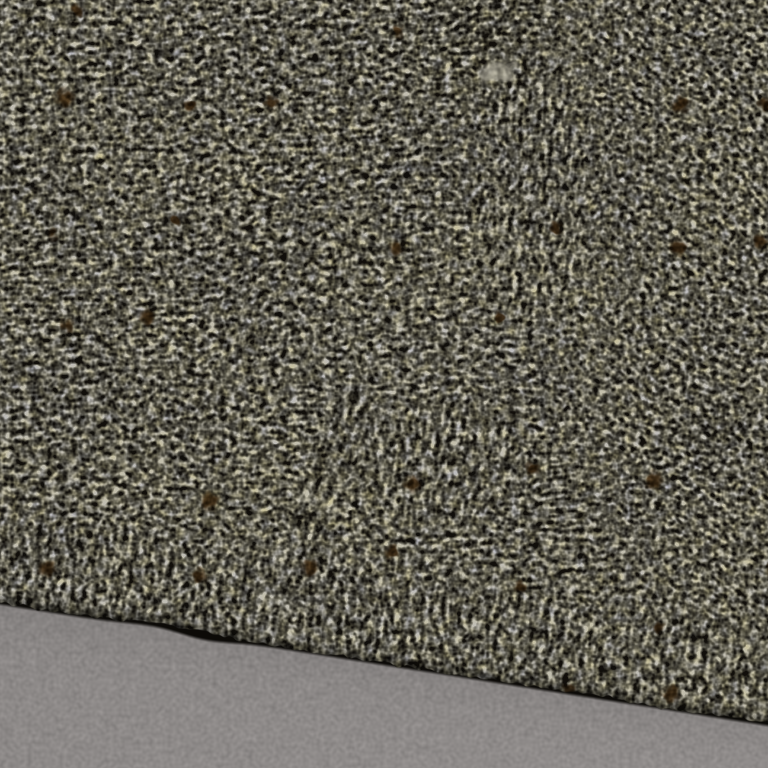
Write a WebGL 2 fragment shader that draws this texture.

```glsl
#version 300 es
precision highp float;

uniform vec2 u_resolution;
out vec4 fragColor;

const vec3 SOOT = vec3(0.065, 0.055, 0.04);
const vec3 WOOL = vec3(0.345, 0.335, 0.285);
const vec3 STRAW = vec3(0.71, 0.695, 0.63);
const vec3 RUST = vec3(0.17, 0.105, 0.03);
const vec3 FLOOR = vec3(0.56, 0.545, 0.54);

// Integer hash, 0 to 1
float hash(vec2 cell, uint seed) {
  uvec2 k = uvec2(ivec2(cell));
  uint h = k.x * 1597334677u ^ k.y * 3812015801u ^ seed * 2654435769u;
  h = (h ^ (h >> 16)) * 2246822519u;
  h = (h ^ (h >> 13)) * 3266489917u;
  return float((h ^ (h >> 16)) >> 8) / 16777216.0;
}

float slope(vec2 cell, vec2 offset, uint seed) {
  vec2 gradient = 2.0 * vec2(hash(cell, seed), hash(cell, seed + 500u)) - 1.0;
  return dot(gradient, offset);
}

// Gradient noise centred on zero
float noise(vec2 p, uint seed) {
  vec2 i = floor(p), f = fract(p), e = vec2(1, 0);
  vec2 w = f * f * f * (f * (f * 6.0 - 15.0) + 10.0);
  float low = mix(slope(i, f, seed), slope(i + e, f - e, seed), w.x);
  float high = mix(slope(i + e.yx, f - e.yx, seed), slope(i + 1.0, f - 1.0, seed), w.x);
  return mix(low, high, w.y);
}

// Noise drawn out along one direction
float fibre(vec2 p, float angle, float density, float stretch, uint seed) {
  vec2 along = vec2(cos(angle), sin(angle));
  vec2 q = vec2(dot(p, along) / stretch, dot(p, vec2(-along.y, along.x)));
  return noise(q * density, seed);
}

float segment(vec2 p, vec2 a, vec2 b) {
  vec2 d = b - a;
  return length(p - a - d * clamp(dot(p - a, d) / dot(d, d), 0.0, 1.0));
}

float blob(vec2 p, vec2 centre, vec2 radius) {
  vec2 d = (p - centre) / radius;
  return exp(-dot(d, d));
}

// Lower border of the cloth
float hemHeight(float x) {
  return 0.216 - 0.158 * x + 0.005 * blob(vec2(x, 0.0), vec2(0.22, 0.0), vec2(0.06, 1.0));
}

// Scattered burrs on a jittered grid
float burrs(vec2 p, float spacing, uint seed) {
  float cover = 0.0;
  vec2 home = floor(p / spacing);
  float ragged = 0.008 * noise(p * 110.0, seed + 3u);
  for (int y = -1; y <= 1; y++) {
    for (int x = -1; x <= 1; x++) {
      vec2 cell = home + vec2(x, y);
      vec2 jitter = vec2(hash(cell, seed), hash(cell, seed + 1u));
      vec2 centre = (cell + 0.15 + 0.7 * jitter) * spacing;
      float radius = mix(0.008, 0.015, hash(cell, seed + 2u));
      float spot = 1.0 - smoothstep(0.3, 1.1, (length(p - centre) + ragged) / radius);
      cover = max(cover, spot * step(0.25, hash(cell, seed + 4u)));
    }
  }
  return cover;
}

// Brushed nap, centred on zero
float nap(vec2 p, float height) {
  float wander = noise(p * 5.0, 3u);
  vec2 bent = p + 0.02 * vec2(noise(p * 4.0, 4u), wander);
  float level = fibre(bent, 0.04, 145.0, 2.0, 11u);
  float falling = fibre(bent, -0.5, 145.0, 1.5, 12u);
  float upright = fibre(bent, 1.45, 135.0, 2.4, 13u);
  float slant = fibre(p, 1.17, 120.0, 3.5, 14u);

  float column = blob(p, vec2(0.69, 0.76), vec2(0.10, 0.19));
  float fan = blob(p, vec2(0.57, 0.40), vec2(0.12, 0.09));
  float fringe = 1.0 - smoothstep(0.04, 0.17, height + 0.06 * wander);
  float ridge = 1.0 - smoothstep(0.015, 0.045, segment(p, vec2(0.46, 0.47), vec2(0.36, 0.21)));

  float thread = mix(level, falling, smoothstep(0.72, 0.85, p.x + 0.1 * wander));
  thread = mix(thread, upright, smoothstep(0.25, 0.6, max(max(column, fan), fringe)));
  thread = mix(thread, slant, ridge);
  float grain = noise(p * 150.0, 21u) + 0.45 * noise(p * 240.0, 22u);
  return 0.62 * thread + 0.55 * grain;
}

vec3 clothColour(vec2 p, float height) {
  float patches = noise(p * 7.0, 31u) + 0.6 * noise(p * 19.0, 32u);
  float light = 0.51 + 1.7 * nap(p, height) + 0.06 * patches;

  // Folds and worn places
  light -= 0.20 * exp(-segment(p, vec2(0.31, 0.662), vec2(0.49, 0.678)) / 0.003);
  light -= 0.13 * exp(-segment(p, vec2(0.465, 0.46), vec2(0.37, 0.30)) / 0.006);
  light -= 0.12 * blob(p, vec2(0.64, 0.95), vec2(0.06, 0.05));
  light -= 0.12 * blob(p, vec2(0.93, 0.44), vec2(0.03, 0.02));
  light += 0.04 * exp(-segment(p, vec2(0.40, 0.51), vec2(0.73, 0.57)) / 0.025);
  light += 0.10 * exp(-segment(p, vec2(0.39, 0.34), vec2(0.35, 0.21)) / 0.010);

  vec3 colour = mix(SOOT, WOOL, clamp(light * 2.0, 0.0, 1.0));
  colour = mix(colour, STRAW, clamp(light * 2.0 - 1.0, 0.0, 1.15));
  float warmth = noise(p * 80.0, 41u) + 0.25 * patches;
  colour *= 1.0 + warmth * vec3(0.06, 0.03, -0.18);
  colour = mix(colour, RUST * (0.7 + light * 0.6), 0.85 * burrs(p, 0.155, 51u));

  // Pale tuft
  float tuft = blob(p + 0.02 * noise(p * 50.0, 61u), vec2(0.65, 0.905), vec2(0.026, 0.018));
  return mix(colour, STRAW * (0.9 + 0.5 * noise(p * 130.0, 62u)), 0.75 * smoothstep(0.3, 0.7, tuft));
}

vec3 floorColour(vec2 p, float height) {
  float speckle = noise(p * 170.0, 71u) + 0.4 * noise(p * 60.0, 72u);
  float shadow = 0.08 * exp(height / 0.035);
  return FLOOR * (1.0 + 0.13 * speckle - shadow + 0.03 * (p.x - 0.5));
}

void main() {
  vec2 p = gl_FragCoord.xy / u_resolution;
  float pixel = 1.0 / u_resolution.y;
  float height = p.y - hemHeight(p.x);
  float frayed = height + 0.006 * noise(vec2(p.x * 90.0, 0.5), 81u);

  // Floor, contact shadow, then cloth
  float depth = 0.003 + 0.007 * blob(vec2(p.x, 0.0), vec2(0.26, 0.0), vec2(0.05, 1.0));
  vec3 colour = floorColour(p, min(height, 0.0));
  colour = mix(colour, SOOT * 0.7, smoothstep(-depth - 0.003, -depth + 0.003, height));
  vec3 cloth = clothColour(p, height) * mix(0.6, 1.0, smoothstep(0.0, 0.016, frayed));
  colour = mix(colour, cloth, smoothstep(-pixel, pixel, frayed));
  fragColor = vec4(colour, 1.0);
}
```
